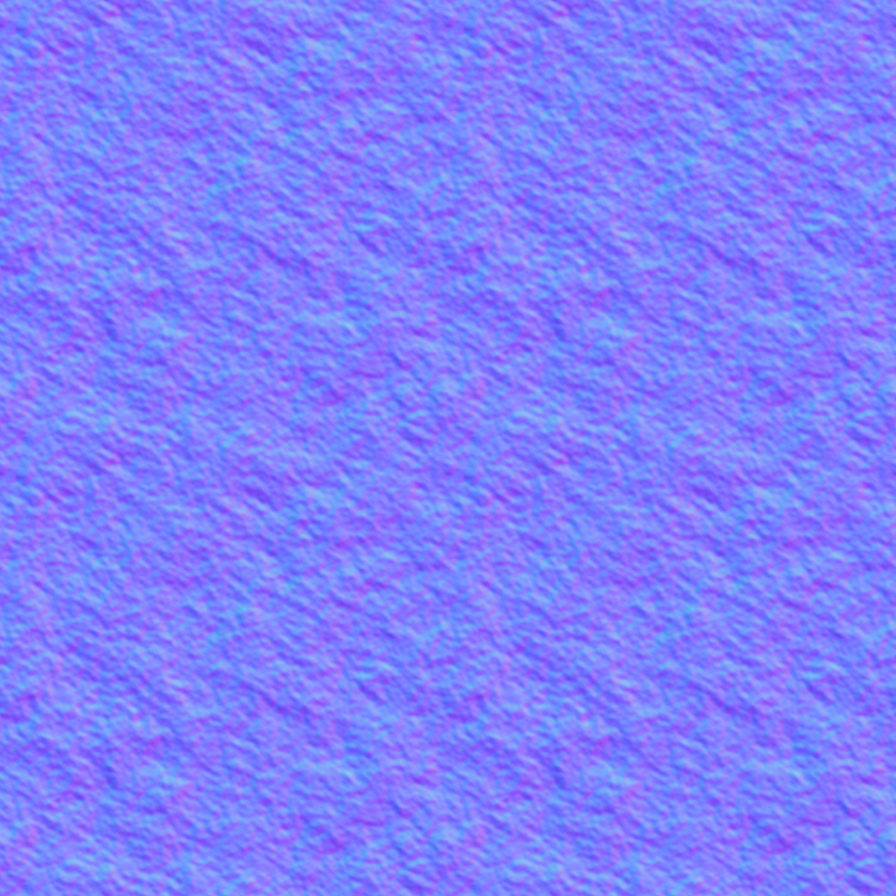
Write a WebGL 2 fragment shader that draws this texture map.

```glsl
#version 300 es
precision highp float;

uniform vec2 u_resolution;
out vec4 fragColor;

// Random unit vector for an integer lattice cell
vec2 randomGradient(vec2 cell, float seed) {
    uvec2 h = uvec2(ivec2(cell) + 4096) * uvec2(1597u, 3571u) + uint(seed) * 7919u;
    uint n = (h.x ^ (h.y << 7)) * 747796405u + 289133u;
    n = ((n >> 15) ^ n) * 277803737u;
    n = ((n >> 13) ^ n) * 668265263u;
    float angle = float((n >> 8) & 65535u) / 65536.0 * 6.28319;
    return vec2(cos(angle), sin(angle));
}

// Gradient noise on an integer lattice that repeats over the unit tile
float tiledNoise(vec2 p, mat2 lattice, float seed) {
    vec2 q = lattice * p;
    vec2 base = floor(q);
    vec2 f = q - base;
    vec2 fade = f * f * f * (f * (f * 6.0 - 15.0) + 10.0);
    mat2 toTile = inverse(lattice);
    float corners[4];
    for (int i = 0; i < 4; i++) {
        vec2 offset = vec2(i & 1, i >> 1);
        vec2 cell = base + offset;
        vec2 wrapped = round(cell - lattice * floor(toTile * cell + 0.0001));
        corners[i] = dot(randomGradient(wrapped, seed), f - offset);
    }
    return mix(mix(corners[0], corners[1], fade.x),
               mix(corners[2], corners[3], fade.x), fade.y);
}

// Lattice turned by an integer vector, the same density in all directions
mat2 turned(float a, float b) {
    return mat2(a, b, -b, a);
}

// Plaster relief: broad swells, diagonal creases and fine even grain
float reliefHeight(vec2 p) {
    mat2 crease = mat2(3.0, 1.0, 1.0, 4.0);
    float swell = 0.0100 * tiledNoise(p, turned(5.0, 3.0), 1.0)
                + 0.0076 * tiledNoise(p, turned(12.0, 5.0), 2.0);
    float creases = 0.0026 * tiledNoise(p, crease * 7.0, 3.0)
                  + 0.0016 * tiledNoise(p, crease * 12.0, 4.0);
    float grain = 0.0029 * tiledNoise(p, turned(24.0, 12.0), 5.0)
                + 0.0028 * tiledNoise(p, turned(40.0, 23.0), 6.0)
                + 0.0010 * tiledNoise(p, turned(70.0, -27.0), 7.0);
    return swell + creases + grain;
}

void main() {
    vec2 tilePos = 2.0 * gl_FragCoord.xy / u_resolution;

    // Slope by central differences, steeper up the canvas than across it
    vec2 e = vec2(0.002, 0.0);
    vec2 slope = vec2(reliefHeight(tilePos + e.xy) - reliefHeight(tilePos - e.xy),
                      reliefHeight(tilePos + e.yx) - reliefHeight(tilePos - e.yx)) / (2.0 * e.x);
    slope *= vec2(0.82, 1.13);

    // Surface normal packed into colour
    vec3 normal = normalize(vec3(-slope, 1.0));
    fragColor = vec4(0.5 + 0.5 * normal, 1.0);
}
```
